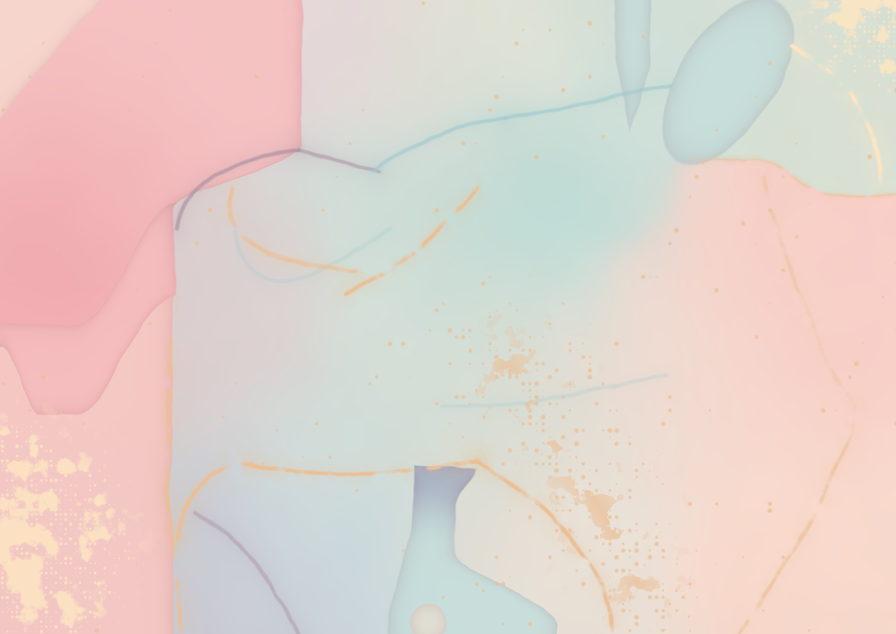
Write a Shadertoy shader that draws this background.

```glsl
const vec3 GOLD = vec3(.92,.75,.59), CREAM = vec3(.99,.9,.76);
const vec3 TEAL = vec3(.63,.79,.81), PLUM = vec3(.66,.56,.63);

float hash(vec2 p) { return fract(sin(dot(p, vec2(127.1,311.7))) * 43758.5453); }

float noise(vec2 p) {
  vec2 i = floor(p), f = fract(p), e = vec2(1,0);
  f *= f * (3. - 2. * f);
  return mix(mix(hash(i), hash(i + e), f.x), mix(hash(i + e.yx), hash(i + 1.), f.x), f.y);
}

float fbm(vec2 p) {
  float sum = 0., gain = .5;
  for (int i = 0; i < 4; i++) {
    sum += gain * noise(p);
    p = mat2(1.6,1.2,-1.2,1.6) * p;
    gain *= .5;
  }
  return sum;
}

// Distance to a quadratic curve with control points in columns
float curveDistance(vec2 p, mat3x2 c) {
  float best = 9.;
  vec2 prev = c[0];
  for (int i = 1; i <= 10; i++) {
    float t = float(i) / 10.;
    vec2 next = mix(mix(c[0], c[1], t), mix(c[1], c[2], t), t), s = next - prev;
    float h = clamp(dot(p - prev, s) / dot(s, s), 0., 1.);
    best = min(best, length(p - prev - s * h));
    prev = next;
  }
  return best;
}

// Fine line with a faint bleed
void vein(inout vec3 col, vec2 p, mat3x2 curve, vec3 ink, float strength) {
  float d = curveDistance(p, curve);
  float line = 1. - smoothstep(.001, .004 + 1. / iResolution.y, d);
  col = mix(col, ink, strength * max(line, .25 * exp(-d * 70.)));
}

// Translucent region with pigment pooled at its rim
void layer(inout vec3 col, float d, vec3 tint, float amount) {
  float inside = smoothstep(-.002, .002, d);
  col = mix(col, tint, inside * amount);
  col *= 1. - inside * vec3(.05,.09,.08) * exp(-abs(d) * 90.);
}

float spot(vec2 p, vec2 center, float size) {
  vec2 r = (p - center) / size;
  return exp(-dot(r, r));
}

void wash(inout vec4 sum, vec2 p, vec2 center, vec3 tint) {
  sum += vec4(tint, 1) * spot(p, center, .15);
}

float flecks(vec2 p, float scale, float density) {
  vec2 cell = floor(p * scale);
  float radius = .35 * hash(cell + 3.), soft = scale / iResolution.y;
  float d = length(fract(p * scale) - .5);
  return step(hash(cell + 5.), density) * (1. - smoothstep(radius - soft, radius + soft, d));
}

void mainImage(out vec4 fragColor, in vec2 fragCoord) {
  vec2 p = fragCoord / iResolution.xy * vec2(1.415,1);
  float cloud = fbm(p * 4.), grain = fbm(p * 38.);
  vec2 bend = vec2(fbm(p * 9.), fbm(p * 9. + 20.)) - .47;
  vec2 w = p + .018 * bend + .003 * (grain - .47);

  // Soft washes, parted along the right shore
  float shore = w.y - .745 + .055 * smoothstep(1.2, 1.32, w.x);
  float part = sign(shore) * smoothstep(0., .003, abs(shore)) * exp(-abs(shore) * 7.);
  vec2 q = p + .09 * bend;
  q.y += .14 * part * smoothstep(1., 1.13, p.x);
  vec4 sum = vec4(0);
  wash(sum, q, vec2(.37,.5), vec3(.86,.81,.81));
  wash(sum, q, vec2(.37,.08), vec3(.79,.79,.82));
  wash(sum, q, vec2(.52,.93), vec3(.89,.84,.84));
  wash(sum, q, vec2(.76,.93), vec3(.88,.89,.84));
  wash(sum, q, vec2(.63,.65), vec3(.81,.87,.84));
  wash(sum, q, vec2(.86,.65), vec3(.74,.86,.84));
  wash(sum, q, vec2(.6,.38), vec3(.82,.87,.84));
  wash(sum, q, vec2(.85,.4), vec3(.86,.87,.83));
  wash(sum, q, vec2(1.03,.88), vec3(.82,.88,.85));
  wash(sum, q, vec2(1.06,.42), vec3(.95,.85,.81));
  wash(sum, q, vec2(1.3,.9), vec3(.85,.88,.83));
  wash(sum, q, vec2(1.25,.5), vec3(.97,.81,.78));
  wash(sum, q, vec2(1.27,.1), vec3(.97,.85,.8));
  wash(sum, q, vec2(.86,.13), vec3(.91,.88,.84));
  wash(sum, q, vec2(.52,.13), vec3(.8,.86,.87));
  vec3 col = sum.rgb / sum.a + .035 * (cloud - .47);

  // Rose sheets
  layer(col, min(.272 - w.x, .55 - w.y), vec3(.97,.78,.76), .9);
  float side = .275 + .2 * smoothstep(.67, .77, w.y);
  float rise = .19 * smoothstep(.12, .28, w.x);
  float foot = .455 + rise - .11 * smoothstep(0., .06, w.x);
  vec3 rose = mix(vec3(.965,.76,.76), vec3(.945,.67,.69), spot(q, vec2(.06,.58), .25));
  layer(rose, .49 + rise - w.y, vec3(.965,.75,.75), .75);
  layer(rose, w.y - .815 - 1.15 * w.x, vec3(.97,.85,.81), .85);
  layer(col, min(side - w.x, w.y - foot), rose, .96);

  // Teal leaf, stalk and blue channel
  vec3 pale = vec3(.77,.87,.86);
  vec2 leaf = mat2(.54,.84,.84,-.54) * (w - vec2(1.15,.87));
  layer(col, .08 * (1. - length(leaf / vec2(.15,.075))), pale, .8);
  layer(col, .028 - abs(w.x - .997) - .25 * max(.9 - w.y, 0.), pale, .7);
  float left = .61 + .045 * smoothstep(0., .2, w.y);
  float right = .88 + .03 * smoothstep(.2, .27, w.y) - .16 * smoothstep(.01, .13, w.y);
  vec3 blue = mix(pale, vec3(.64,.68,.76), smoothstep(.14, .25, w.y));
  layer(col, min(min(w.x - left, right - w.x), .265 - w.y), blue, .85);
  layer(col, .03 - length(w - vec2(.675,.02)), vec3(.91,.88,.83), .8);

  // Ink veins
  vein(col, w, mat3x2(.28,.64,.3,.75,.47,.76), PLUM, .7);
  vein(col, w, mat3x2(.47,.76,.55,.74,.6,.727), PLUM, .6);
  vein(col, w, mat3x2(.59,.727,.67,.8,.8,.81), TEAL, .7);
  vein(col, w, mat3x2(.8,.81,.9,.835,1.06,.86), TEAL, .7);
  vein(col, w, mat3x2(.37,.63,.4,.48,.62,.64), TEAL, .3);
  vein(col, w, mat3x2(.7,.36,.85,.36,1.05,.41), TEAL, .3);
  vein(col, w, mat3x2(.31,.19,.42,.12,.47,0), PLUM, .5);

  // Gilded veins broken by grain
  float gilt = smoothstep(.25, .55, grain);
  vein(col, w, mat3x2(.365,.7,.33,.59,.57,.57), GOLD, .8 * gilt);
  vein(col, w, mat3x2(.548,.535,.69,.61,.782,.738), GOLD, gilt);
  vein(col, w, mat3x2(.28,.53,.25,.35,.285,0), GOLD, .8 * gilt);
  vein(col, w, mat3x2(.28,.15,.31,.27,.4,.267), GOLD, gilt);
  vein(col, w, mat3x2(.4,.265,.6,.235,.752,.277), GOLD, gilt);
  vein(col, w, mat3x2(.752,.277,.98,.12,.962,0), GOLD, gilt);
  vein(col, w, mat3x2(1.21,.72,1.26,.5,1.345,.36), GOLD, .5 * gilt);
  vein(col, w, mat3x2(1.345,.36,1.34,.24,1.166,0), GOLD, .7 * gilt);
  vein(col, w, mat3x2(1.25,.93,1.4,.85,1.39,.71), CREAM, gilt);
  col = mix(col, GOLD, .7 * gilt * exp(-abs(shore) * 350.) * smoothstep(1.08, 1.12, p.x));

  // Scattered flecks and flakes
  float trail = exp(-18. * curveDistance(p, mat3x2(.8,.42,.9,.3,1.01,.08)));
  float flake = smoothstep(.7, .76, grain + .4 * trail * cloud);
  col = mix(col, GOLD, .75 * max(flake * trail, flecks(p, 95., .6 * trail)));
  float corner = spot(p, vec2(0,.14), .15) + .7 * spot(p, vec2(1.4,.97), .1);
  flake = smoothstep(.62, .75, grain + .3 * corner);
  flake = max(flake, flecks(p, 130., corner)) * smoothstep(.02, .3, corner);
  fragColor = vec4(mix(col, CREAM, .85 * flake), 1);
}
```
